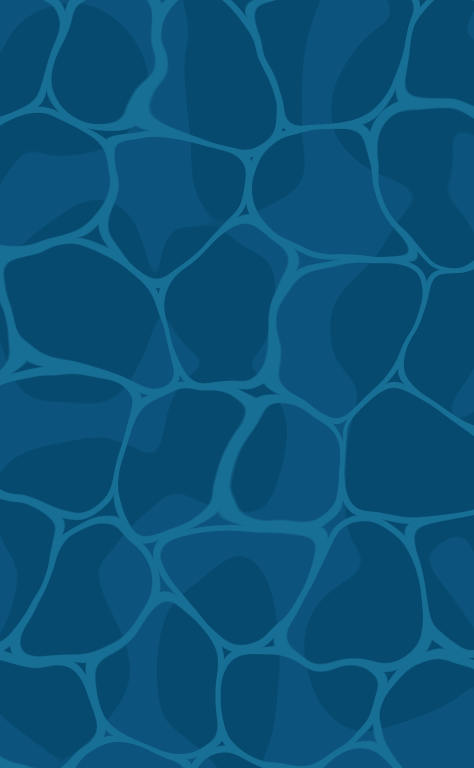
This texture is drawn by a WebGL 2 fragment shader. Its source:

```glsl
#version 300 es
precision highp float;
// Flat teal water: a net of rounded light ripples over large dark patches.

uniform vec2 u_resolution;
out vec4 outColor;

// All lengths are fractions of the canvas height.
const vec3 DEEP = vec3(0.025, 0.290, 0.435);
const vec3 SHALLOW = vec3(0.047, 0.330, 0.490);
const vec3 RIPPLE = vec3(0.095, 0.437, 0.588);

const float CELL = 0.167;                    // spacing of the net
const float CELL_JITTER = 0.56;
const float ROUNDING = 0.014;                // softness of the net corners
const float LINE_HALF = 0.0037;
const vec2 HOLE_DEPTH = vec2(0.0032, 0.0085); // small values open larger holes

const vec2 PATCH_GRID = vec2(0.205, 0.25);
const vec2 PATCH_RADIUS = vec2(0.092, 0.121);
const float PATCH_JITTER = 0.42;
const float PATCH_BLEND = 0.035;

// Integer hash giving two values in 0..1.
vec2 hash2(vec2 cell, uint seed) {
    uvec2 v = uvec2(ivec2(cell)) * 1664525u + 1013904223u + seed * 747796405u;
    v.x += v.y * 1664525u;
    v.y += v.x * 1664525u;
    v ^= v >> 16u;
    v.x += v.y * 1664525u;
    v.y += v.x * 1664525u;
    v ^= v >> 16u;
    return vec2(v & 0xffffu) / 65535.0;
}

// Smooth value noise with two independent channels.
vec2 noise2(vec2 p, uint seed) {
    vec2 i = floor(p);
    vec2 f = p - i;
    f = f * f * f * (f * (f * 6.0 - 15.0) + 10.0);
    vec2 low = mix(hash2(i, seed), hash2(i + vec2(1, 0), seed), f.x);
    vec2 high = mix(hash2(i + vec2(0, 1), seed), hash2(i + vec2(1, 1), seed), f.x);
    return mix(low, high, f.y);
}

float smoothMin(float a, float b, float k) {
    float h = max(k - abs(a - b), 0.0) / k;
    return min(a, b) - h * h * k * 0.25;
}

// Soft distance to the cell borders: zero on edges, negative at junctions.
float netDistance(vec2 p) {
    vec2 home = floor(p / CELL);
    float nearest = 1e3;
    float total = 0.0;
    for (int y = -2; y <= 2; y++) {
        for (int x = -2; x <= 2; x++) {
            vec2 cell = home + vec2(x, y);
            vec2 site = cell + 0.5 + CELL_JITTER * (hash2(cell, 3u) - 0.5);
            site.x += 0.5 * mod(cell.y, 2.0) - 0.25;
            vec2 away = p - site * CELL;
            float power = dot(away, away) / (2.0 * CELL);
            nearest = min(nearest, power);
            total += exp(-power / ROUNDING);
        }
    }
    float others = max(total - exp(-nearest / ROUNDING), 1e-9);
    return -ROUNDING * log(others) - nearest;
}

// Signed distance to a blended scatter of upright ovals.
float patchDistance(vec2 p) {
    vec2 home = floor(p / PATCH_GRID);
    float d = 1.0;
    for (int y = -1; y <= 1; y++) {
        for (int x = -1; x <= 1; x++) {
            vec2 cell = home + vec2(x, y);
            vec2 center = cell + 0.5 + PATCH_JITTER * (hash2(cell, 11u) - 0.5);
            vec2 radius = PATCH_RADIUS * mix(vec2(0.82), vec2(1.18), hash2(cell, 17u));
            vec2 q = (p - center * PATCH_GRID) / radius;
            float oval = (length(q) - 1.0) * min(radius.x, radius.y);
            d = smoothMin(d, oval, PATCH_BLEND);
        }
    }
    return d;
}

void main() {
    vec2 p = gl_FragCoord.xy / u_resolution.y;
    float soft = 0.8 / u_resolution.y;

    // Dark patches with gently bent outlines
    vec2 patchBend = 0.065 * (noise2(p * 7.0, 23u) - 0.5);
    float deep = 1.0 - smoothstep(-soft, soft, patchDistance(p + patchBend));
    vec3 color = mix(SHALLOW, DEEP, deep);

    // Wavy net, with openings where strands meet
    vec2 netBend = 0.050 * (noise2(p * 8.0, 31u) - 0.5)
                 + 0.009 * (noise2(p * 24.0, 37u) - 0.5);
    float net = netDistance(p + netBend);
    float holeDepth = mix(HOLE_DEPTH.x, HOLE_DEPTH.y, noise2(p * 9.0, 41u).x);
    float strand = 1.0 - smoothstep(-soft, soft, net - LINE_HALF);
    float hole = 1.0 - smoothstep(-soft, soft, net + holeDepth);
    color = mix(color, RIPPLE, strand * (1.0 - hole));

    outColor = vec4(color, 1.0);
}
```
